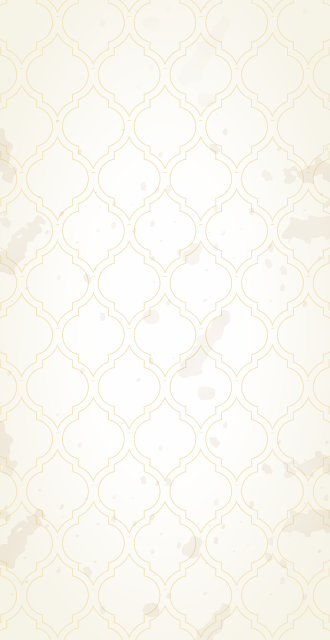
This pattern is drawn by a WebGL 1 fragment shader. Its source:

```glsl
precision highp float;
// Gold quatrefoil lattice in thin outline on cream paper with faint, repeating stains.

uniform vec2 u_resolution;

const float UNITS = 768.0;               // design units per canvas height
const vec2 PERIOD = vec2(86.0, 125.0);   // lattice repeat, with one half-dropped tile
const float STAIN_PERIOD = 352.0;
const float STAIN_TOP = 130.0;
const float DROP_CELL = 22.0;
const vec3 WHITE = vec3(0.998, 0.998, 0.996);
const vec3 CREAM = vec3(0.964, 0.952, 0.904);
const vec3 GOLD = vec3(0.950, 0.900, 0.735);
const vec3 STAIN = vec3(0.966, 0.948, 0.930);

float hash(vec2 p) {
  return fract(sin(dot(p, vec2(127.1, 311.7))) * 43758.5);
}

float boxDistance(vec2 p, vec2 halfSize) {
  vec2 d = abs(p) - halfSize;
  return length(max(d, 0.0)) + min(max(d.x, d.y), 0.0);
}

float coverage(float d, float pixel) {
  return 1.0 - smoothstep(-0.5 * pixel, 0.5 * pixel, d);
}

// Round side lobes joined to a stepped column with concave pointed ends.
float quatrefoil(vec2 p) {
  p = abs(p);
  float lobe = length(p - vec2(13.0, 0.0)) - 24.0;
  float hollow = 32.5 - length(p - vec2(30.0, 62.5));
  float column = max(boxDistance(p, vec2(18.0, 50.5)), hollow);
  return min(lobe, column);
}

// Distance to the outline and the small dash under its lower point.
float tileStroke(vec2 p, float halfWidth) {
  vec2 local = mod(p + 0.5 * PERIOD, PERIOD) - 0.5 * PERIOD;
  float dash = boxDistance(local - vec2(0.0, 55.0), vec2(2.0, 0.4));
  return min(abs(quatrefoil(local)) - halfWidth, dash);
}

// Layered sines that roughen stain edges.
float ripple(vec2 p) {
  return sin(p.x * 0.23 + 1.7 * sin(p.y * 0.17))
       + 0.6 * sin(p.y * 0.41 + 1.3 * sin(p.x * 0.31));
}

// Tapered, ragged smear between two points.
float smear(vec2 p, vec2 a, vec2 b, float startRadius, float endRadius, float rough) {
  vec2 axis = b - a;
  float t = clamp(dot(p - a, axis) / dot(axis, axis), 0.0, 1.0);
  return length(p - a - axis * t) - mix(startRadius, endRadius, t) + rough * ripple(p);
}

// Cellular droplets, densest in a band across the stain repeat.
float droplets(vec2 p) {
  vec2 base = floor(p / DROP_CELL);
  float nearest = 1000.0;
  for (int j = -1; j <= 1; j++) {
    for (int i = -1; i <= 1; i++) {
      vec2 cell = base + vec2(float(i), float(j));
      vec2 id = vec2(cell.x, mod(cell.y, STAIN_PERIOD / DROP_CELL));
      float offBand = (id.y * DROP_CELL - 145.0) / 65.0;
      float density = 0.12 + 0.5 * exp(-offBand * offBand);
      vec2 jitter = vec2(hash(id + 3.1), hash(id + 8.7));
      vec2 q = p - (cell + 0.15 + 0.7 * jitter) * DROP_CELL;
      float size = hash(id + 15.3);
      float radius = 1.0 + 5.0 * size * size;
      float angle = atan(q.y, q.x);
      float lump = 1.0 + 0.22 * sin(2.0 * angle + 6.28 * size)
                 + 0.1 * sin(5.0 * angle + 9.0 * jitter.x);
      float d = length(q) - radius * lump;
      if (hash(id + 21.9) < density) nearest = min(nearest, d);
    }
  }
  return nearest;
}

float stains(vec2 p) {
  vec2 q = vec2(p.x, mod(p.y - STAIN_TOP, STAIN_PERIOD));
  float d = droplets(q);
  // Large smears
  d = min(d, smear(q, vec2(268.0, 252.0), vec2(228.0, 311.0), 8.0, 13.0, 2.0));
  d = min(d, smear(q, vec2(44.0, 138.0), vec2(6.0, 186.0), 6.0, 13.0, 3.0));
  d = min(d, smear(q, vec2(352.0, 147.0), vec2(394.0, 142.0), 12.0, 14.0, 3.0));
  d = min(d, smear(q, vec2(350.0, 83.0), vec2(394.0, 72.0), 6.0, 11.0, 4.0));
  d = min(d, smear(q, vec2(0.0, 36.0), vec2(8.0, 78.0), 9.0, 9.0, 3.0));
  // Round blots
  d = min(d, smear(q, vec2(229.0, 178.0), vec2(234.0, 170.0), 10.0, 8.0, 1.0));
  d = min(d, smear(q, vec2(179.0, 250.0), vec2(183.0, 250.0), 8.0, 8.0, 0.6));
  d = min(d, smear(q, vec2(245.0, 342.0), vec2(250.0, 342.0), 8.0, 8.0, 0.6));
  return d;
}

void main() {
  float pixel = UNITS / u_resolution.y;
  vec2 p = gl_FragCoord.xy * pixel;
  p.y = UNITS - p.y;
  vec2 halfCanvas = 0.5 * u_resolution * pixel;

  // Paper with a warm vignette
  float rim = length((p - halfCanvas) / halfCanvas);
  vec3 color = mix(WHITE, CREAM, smoothstep(0.35, 1.35, rim));

  // Two half-offset lattices
  vec2 q = p - vec2(halfCanvas.x, 402.0);
  float stroke = min(tileStroke(q, 0.65), tileStroke(q + 0.5 * PERIOD, 0.65));
  color = mix(color, GOLD, 0.9 * coverage(stroke, pixel));

  // Translucent stains, almost absent near the top
  float wear = coverage(stains(p), pixel) * mix(0.3, 1.0, smoothstep(100.0, 150.0, p.y));
  wear *= 0.85 + 0.15 * sin(p.x * 0.05 + 2.0 * sin(p.y * 0.04));
  color *= mix(vec3(1.0), STAIN, wear);

  gl_FragColor = vec4(color, 1.0);
}
```
